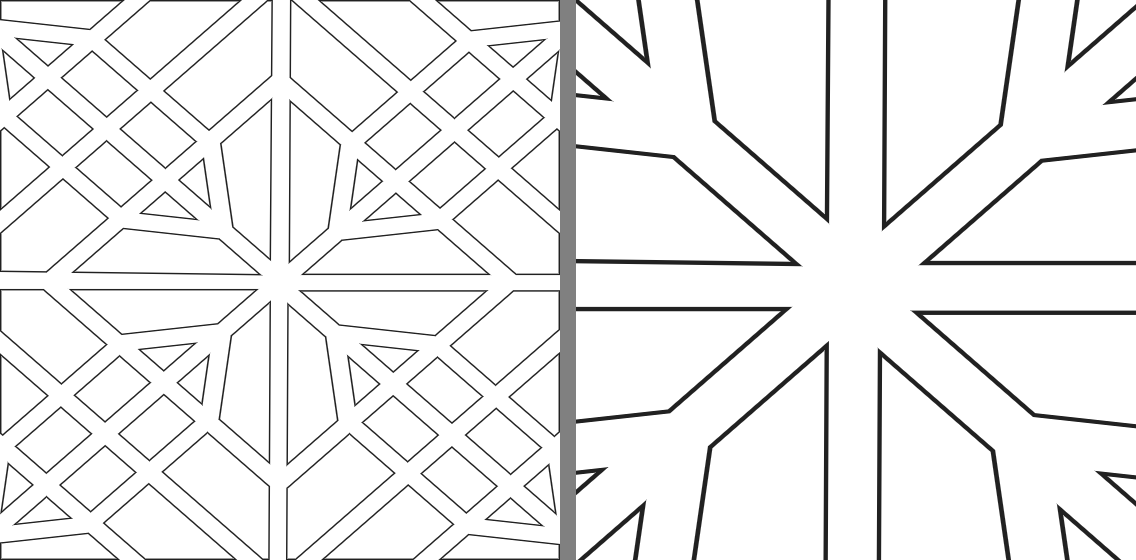
Left, the full canvas; right, a detail of the centre.
Write a Shadertoy shader that draws this pattern.

```glsl
// Line drawing of a lattice tile, mirrored into two by two quadrants.
// Each quadrant folds a slanted frame twice, so one strip of cells, one triangle
// and one wing give every shape; small shifts and slants vary the quadrants.

const vec3 PAPER = vec3(1.0);
const vec3 INK = vec3(0.13);
const float HALF_LINE = 0.0013;
const float HALF_GAP = 0.0161;                   // half of the gap between shapes
const vec2 AXIS = vec2(0.657, 0.754);            // slant of the lattice
const vec2 LATTICE_CENTER = vec2(0.1897, 0.2296);
const vec2 INNER_EDGE = vec2(0.4835, 0.4870);    // where shapes stop at the cross
const vec2 HYPOTENUSE = vec2(0.790, 0.613);

// Per quadrant: top left, top right, bottom left, bottom right
const vec2 SHIFT[4] = vec2[4](vec2(0.0007, 0.0007), vec2(-0.0013, 0.0029),
                              vec2(-0.0020, -0.0043), vec2(0.0033, -0.0065));
const vec2 SLANT[4] = vec2[4](vec2(-0.007, 0.013), vec2(0.005, 0.0),
                              vec2(0.005, 0.0), vec2(-0.005, 0.0));

float maxOf(vec2 v) { return max(v.x, v.y); }

float interval(float x, float center, float halfSize) {
    return abs(x - center) - halfSize;
}

// Two rows of four cells; the end cells run on without limit
float cells(vec2 f) {
    float row = interval(f.y, 0.0689, 0.0529);
    float column = min(interval(f.x, 0.0520, 0.0359), 0.1185 - f.x);
    return max(row, column);
}

// Right triangle and the open wing beyond its hypotenuse
float corners(vec2 f) {
    float wedge = max(HALF_GAP - f.x, 0.1536 - f.y);
    float slope = dot(f, HYPOTENUSE);
    return max(wedge, min(slope - 0.1523, 0.1845 - slope));
}

// Signed distance in one quadrant, measured from its outer canvas corner
float quadrant(vec2 q, vec2 shift, vec2 slant) {
    q -= shift;
    vec2 r = q - LATTICE_CENTER;
    vec2 folded = abs(vec2(dot(r, AXIS * vec2(1.0, -1.0)), dot(r, AXIS)));
    float shapes = min(cells(folded), corners(folded));
    vec2 edge = INNER_EDGE + slant * (q.yx - 0.25);
    return max(shapes, maxOf(q - edge));
}

void mainImage(out vec4 fragColor, in vec2 fragCoord) {
    vec2 p = fragCoord / iResolution.xy;
    p.y = 1.0 - p.y;

    // Mirror into quadrants
    ivec2 side = ivec2(step(0.5, p));
    int id = side.x + 2 * side.y;
    vec2 q = 0.5 - abs(p - 0.5);

    // Clip to the canvas so that cut shapes stay closed
    float d = quadrant(q, SHIFT[id], SLANT[id]);
    d = max(d, maxOf(HALF_LINE - q));

    // Antialiased outline
    float pixel = 1.0 / min(iResolution.x, iResolution.y);
    float ink = clamp(0.5 + (HALF_LINE - abs(d)) / pixel, 0.0, 1.0);
    fragColor = vec4(mix(PAPER, INK, ink), 1.0);
}
```
